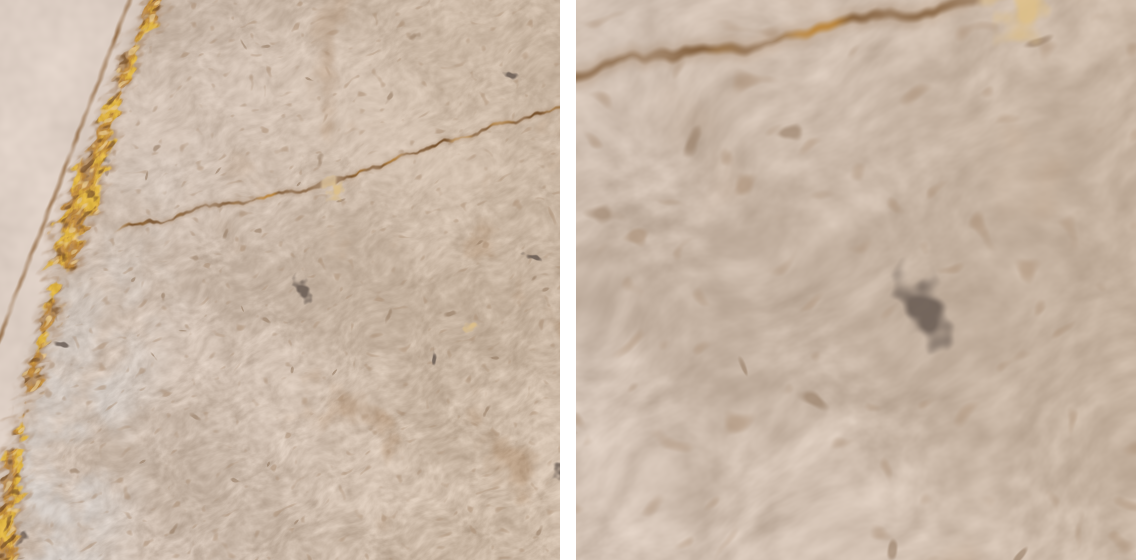
Left: the whole. Right: its middle third, enlarged.
Reproduce this texture procedurally as a Shadertoy shader.

```glsl
#define GRAIN_CONTRAST 0.088
#define GRAIN_ANGLE 0.50
#define STAIN_AMOUNT 0.55
#define VEIN_WIDTH 0.021
#define CRACK_WIDTH 0.0017
#define SEAM_WIDTH 0.0075
#define FLECK_CHANCE 0.20
#define FLAKE_CHANCE 0.11

const vec3 PALE_STONE = vec3(0.835, 0.770, 0.717);
const vec3 DARK_STONE = vec3(0.762, 0.692, 0.630);
const vec3 SMOOTH_SLAB = vec3(0.860, 0.803, 0.762);
const vec3 COOL_CHALK = vec3(0.822, 0.790, 0.765);
const vec3 TAN_STAIN = vec3(0.690, 0.570, 0.460);
const vec3 UMBER = vec3(0.460, 0.310, 0.160);
const vec3 OCHRE = vec3(0.740, 0.530, 0.240);
const vec3 GOLD = vec3(0.880, 0.715, 0.270);
const vec3 PALE_GOLD = vec3(0.875, 0.755, 0.530);
const vec3 CHARCOAL = vec3(0.380, 0.330, 0.300);

vec2 hash2(vec2 p) {
    vec3 h = fract(p.xyx * vec3(0.1031, 0.1030, 0.0973));
    h += dot(h, h.yzx + 33.33);
    return fract((h.xx + h.yz) * h.zy);
}

// Gradient noise, about -0.7 to 0.7
float noise(vec2 p) {
    vec2 i = floor(p), f = fract(p);
    vec2 u = f * f * f * (f * (f * 6.0 - 15.0) + 10.0);
    vec4 g;
    for (int k = 0; k < 4; k++) {
        vec2 corner = vec2(k & 1, k >> 1);
        float a = 6.2832 * hash2(i + corner + 50.0).x;
        g[k] = dot(vec2(cos(a), sin(a)), f - corner);
    }
    return mix(mix(g.x, g.y, u.x), mix(g.z, g.w, u.x), u.y);
}

float fbm(vec2 p) {
    float sum = 0.0, amp = 0.6;
    for (int k = 0; k < 4; k++) {
        sum += amp * noise(p);
        p = p * 2.03 + 17.3;
        amp *= 0.55;
    }
    return sum;
}

vec2 turn(vec2 p, float a) {
    return vec2(cos(a) * p.x + sin(a) * p.y, cos(a) * p.y - sin(a) * p.x);
}

// Scattered ragged ellipses with soft rims, one candidate per grid cell
float flecks(vec2 p, float cells, float size, float chance, float seed) {
    vec2 g = p * cells, home = floor(g);
    float mask = 0.0;
    for (int k = 0; k < 9; k++) {
        vec2 cell = home + vec2(k % 3 - 1, k / 3 - 1);
        vec2 spot = hash2(cell + seed), kind = hash2(cell + seed + 71.0);
        vec2 v = turn((g - cell - spot) / cells, kind.y * 3.0 - 1.2);
        v.y *= mix(1.4, 4.0, spot.x);
        float r = length(v) / (size * mix(0.5, 1.1, spot.y));
        r += 0.9 * noise(p * 85.0 + seed);
        mask = max(mask, step(kind.x, chance) * (1.0 - smoothstep(0.3, 1.15, r)));
    }
    return mask;
}

// Rough slab: slanted grain, broad stains, chalky band and pits
vec3 roughStone(vec2 p, float veinDist) {
    vec2 q = turn(p, GRAIN_ANGLE) + 0.02 * vec2(noise(p * 13.0), noise(p * 13.0 + 40.0));
    float grain = fbm(q * vec2(27.0, 44.0)) + 0.4 * noise(q * vec2(70.0, 105.0));
    float cloud = fbm(p * 3.2 + 5.0);
    vec3 col = mix(DARK_STONE, PALE_STONE, smoothstep(-0.42, 0.42, 1.2 * cloud + 0.3 * grain));
    float chalk = smoothstep(0.19, 0.04, abs(veinDist - 0.09)) * smoothstep(0.9, 0.1, p.y);
    col = mix(col, COOL_CHALK, chalk * smoothstep(-0.25, 0.25, fbm(p * 8.0) + 0.05));
    float stain = smoothstep(0.18, 0.45, fbm(p * 6.0 + 31.0)) * smoothstep(0.1, 0.5, veinDist);
    col = mix(col, TAN_STAIN, STAIN_AMOUNT * stain);
    col *= mix(vec3(1.0), vec3(1.0, 0.99, 0.965), smoothstep(0.3, 0.9, p.x));
    float relief = mix(1.2, 0.85, smoothstep(0.3, 0.7, p.y));
    col += GRAIN_CONTRAST * relief * grain * vec3(0.95, 1.0, 1.04);
    float pits = smoothstep(0.30, 0.58, noise(q * vec2(48.0, 66.0) + 9.0));
    return mix(col, TAN_STAIN * 0.95, 0.5 * pits);
}

// Flaking gold fill: bright lumps among brown crumbs
vec3 goldFill(vec2 p, float veinDist) {
    float lumps = noise(vec2(veinDist * 20.0, p.y * 11.0) + 3.0);
    float flow = fbm(vec2(veinDist * 38.0, p.y * 24.0));
    float chips = noise(turn(p, 0.7) * vec2(45.0, 95.0));
    vec3 col = mix(OCHRE, GOLD, smoothstep(-0.1, 0.3, flow + 0.6 * lumps));
    col = mix(col, TAN_STAIN, 0.75 * smoothstep(0.0, 0.35, -flow - 0.5 * lumps));
    col = mix(col, PALE_GOLD, 0.85 * smoothstep(0.12, 0.4, chips));
    col = mix(col, UMBER, 0.7 * smoothstep(0.1, 0.42, -chips - 0.4 * flow));
    return col + 0.08 * noise(p * 95.0);
}

void mainImage(out vec4 fragColor, in vec2 fragCoord) {
    vec2 p = fragCoord / iResolution.y;
    float wobble = fbm(p * 14.0);

    // Slabs on either side of the vein
    float veinDist = p.x - (0.15 * p.y + 0.13 * p.y * p.y - 0.005) + 0.012 * noise(vec2(p.y * 8.0, 3.0));
    float seamDist = p.x - 0.387 * (p.y - 0.4) + 0.004 * noise(vec2(p.y * 16.0, 7.0));
    float rough = smoothstep(-0.035, 0.025, veinDist + 0.02 * wobble);
    vec3 slab = SMOOTH_SLAB + 0.07 * fbm(p * 6.0) + 0.02 * noise(p * 45.0);
    vec3 col = mix(slab, roughStone(p, veinDist), rough);

    // Soft crumbs, dark flecks and stray gold flakes
    col = mix(col, TAN_STAIN * 0.85, 0.6 * rough * flecks(p, 18.0, 0.012, 0.12, 13.0));
    col = mix(col, CHARCOAL, 0.8 * rough * flecks(p, 6.0, 0.026, FLECK_CHANCE, 29.0));
    col = mix(col, PALE_GOLD, 0.85 * flecks(p, 5.0, 0.028, FLAKE_CHANCE, 83.0));

    // Soft seam of uneven strength
    float seam = smoothstep(SEAM_WIDTH, 0.0, abs(seamDist + 0.002 * noise(p * 60.0)));
    col = mix(col, UMBER * 1.15, seam * clamp(0.55 + 0.6 * noise(p * 24.0), 0.15, 0.8));

    // Broken crack with one gilded chip
    float along = p.x - 0.228;
    float dip = 0.021 * exp(-pow((p.x - 0.57) / 0.17, 2.0));
    float path = 0.018 * fbm(vec2(p.x * 15.0, 2.0)) + 0.004 * noise(vec2(p.x * 70.0, 8.0));
    float crackDist = abs(p.y - 0.594 - 0.276 * along + dip + path);
    float chip = exp(-pow((p.x - 0.587) / 0.016, 2.0));
    float width = CRACK_WIDTH * (1.0 + 1.6 * noise(vec2(p.x * 32.0, 5.0))) + 0.009 * chip * (1.0 + noise(p * 50.0));
    float crack = smoothstep(width + 0.0030, width - 0.0018, crackDist) * smoothstep(-0.03, 0.01, along);
    float strength = clamp(0.72 + 0.8 * noise(p * 26.0 + 4.0), 0.3, 0.95);
    vec3 crackColor = mix(UMBER, OCHRE, smoothstep(-0.05, 0.4, noise(p * 22.0)));
    col = mix(col, TAN_STAIN, 0.4 * smoothstep(0.011, 0.0, crackDist) * smoothstep(-0.03, 0.01, along));
    col = mix(col, mix(crackColor, PALE_GOLD, smoothstep(0.3, 0.7, chip)), strength * crack);

    // Ragged gold vein with a crumbling brown fringe
    float swell = 0.5 + 1.0 * exp(-pow((p.y - 0.63) / 0.1, 2.0)) + 0.8 * smoothstep(0.25, 0.0, p.y);
    float splinter = noise(turn(p, 0.5) * vec2(26.0, 80.0));
    float edge = abs(veinDist) - VEIN_WIDTH * swell + 0.036 * wobble + 0.022 * splinter;
    float crumbs = smoothstep(-0.05, 0.3, noise(turn(p, 0.5) * vec2(40.0, 90.0) + 6.0));
    col = mix(col, TAN_STAIN, (0.3 + 0.5 * crumbs) * smoothstep(0.020, 0.0, edge));
    col = mix(col, goldFill(p, veinDist), smoothstep(0.004, -0.005, edge));

    fragColor = vec4(clamp(col, 0.0, 1.0), 1.0);
}
```
